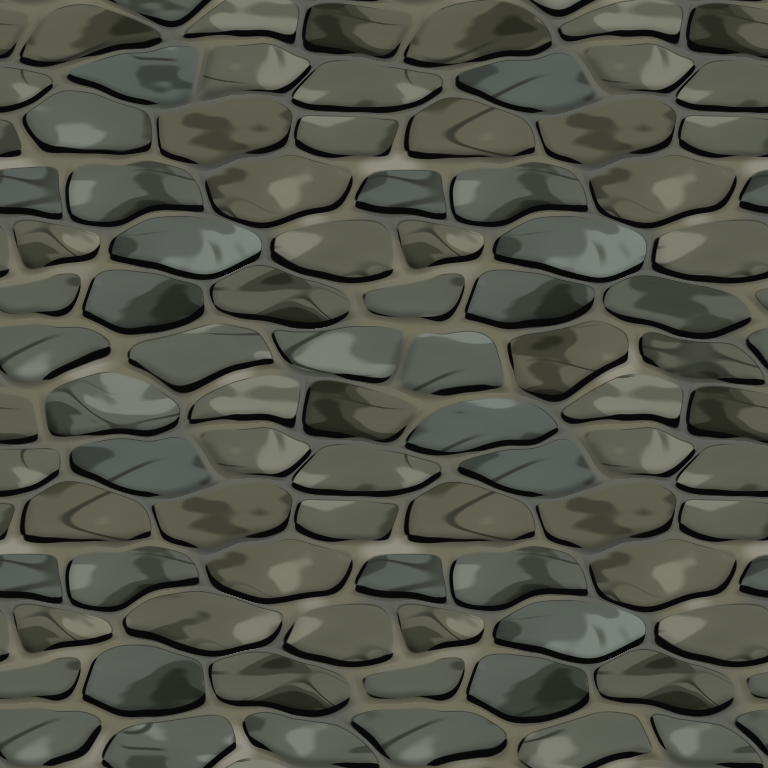
Write a WebGL 1 fragment shader that draws this texture.

```glsl
precision highp float;
// Dry-stacked wall of flat grey stones with painted shadow lines, repeating twice each way.

uniform vec2 u_resolution;

const float REPEATS = 2.0;             // repeats across and down
const vec2 STONES = vec2(3.0, 7.0);    // stones across and courses per repeat
const vec2 JITTER = vec2(0.62, 0.50);  // scatter of stone centres, in cells
const float VARIED = 0.16;             // share of stones that differ between repeats
const float LINE = 0.0078;             // half width of the heaviest shadow line
const float ROUNDING = 75.0;           // higher gives sharper stone corners

const vec3 INK   = vec3(0.03, 0.03, 0.03);
const vec3 DEEP  = vec3(0.18, 0.19, 0.16);
const vec3 SHADE = vec3(0.26, 0.27, 0.24);
const vec3 BASE  = vec3(0.36, 0.37, 0.34);
const vec3 LIGHT = vec3(0.47, 0.48, 0.45);
const vec3 PALE  = vec3(0.59, 0.58, 0.53);
const vec3 SAND  = vec3(0.43, 0.42, 0.35);
const vec3 WARM  = vec3(1.04, 1.00, 0.90);
const vec3 COOL  = vec3(0.95, 1.01, 1.03);

float hash(vec2 p) {
  return fract(sin(dot(p, vec2(127.1, 311.7))) * 43758.5453);
}

vec2 hash2(vec2 p) {
  return vec2(hash(p), hash(p + vec2(31.0, 57.0)));
}

vec2 wrap(vec2 cell, vec2 period) {
  return floor(mod(cell + 0.5, period));
}

// Value noise that repeats after a whole number of cells.
float noise(vec2 p, vec2 period) {
  vec2 i = floor(p), f = fract(p);
  f = f * f * (3.0 - 2.0 * f);
  float a = hash(wrap(i, period));
  float b = hash(wrap(i + vec2(1.0, 0.0), period));
  float c = hash(wrap(i + vec2(0.0, 1.0), period));
  float d = hash(wrap(i + 1.0, period));
  return mix(mix(a, b, f.x), mix(c, d, f.x), f.y);
}

float tileNoise(vec2 p, vec2 freq) {
  return noise(p * freq, freq);
}

// Most stones share a key in every repeat; a few have their own.
vec2 stoneKey(vec2 cell) {
  vec2 wide = wrap(cell, STONES * REPEATS);
  return hash(wide + 71.0) < VARIED ? wide + 40.0 : wrap(cell, STONES);
}

float courseShift(float row) {
  row = wrap(vec2(row), STONES.yy).x;
  return 0.5 * mod(row, 2.0) + 0.35 * hash(vec2(row, 9.0));
}

vec2 stoneCentre(vec2 cell) {
  vec2 offset = 0.5 + JITTER * (hash2(stoneKey(cell)) - 0.5);
  return cell + offset + vec2(courseShift(cell.y), 0.0);
}

vec2 nearbyCell(vec2 q, float i, float j) {
  float row = floor(q.y) + j;
  return vec2(floor(q.x - courseShift(row)) + i, row);
}

// Returns the rounded distance to the joint and its outward direction.
vec3 stoneEdge(vec2 q, out vec2 stone) {
  float nearest = 100.0;
  vec2 toStone = vec2(0.0);
  for (int j = -2; j <= 2; j++) for (int i = -2; i <= 2; i++) {
    vec2 cell = nearbyCell(q, float(i), float(j));
    vec2 r = stoneCentre(cell) - q;
    if (dot(r, r) < nearest) { nearest = dot(r, r); toStone = r; stone = cell; }
  }
  float sum = 0.0001;
  vec2 facing = vec2(0.0);
  for (int j = -2; j <= 2; j++) for (int i = -2; i <= 2; i++) {
    vec2 r = stoneCentre(nearbyCell(q, float(i), float(j))) - q;
    vec2 across = r - toStone;
    if (dot(across, across) > 0.0001) {
      vec2 normal = across * STONES;
      float d = dot(0.5 * (r + toStone), across) / length(normal);
      float weight = exp(-ROUNDING * d);
      sum += weight;
      facing += weight * normalize(normal);
    }
  }
  return vec3(-log(sum) / ROUNDING, facing / sum);
}

void main() {
  vec2 p = gl_FragCoord.xy / u_resolution * REPEATS;
  float aa = 0.8 * REPEATS / u_resolution.y;

  // Wavy joints
  vec2 bend = vec2(tileNoise(p, vec2(6.0, 8.0)), tileNoise(p + 0.37, vec2(5.0, 6.0))) - 0.5;
  float ripple = tileNoise(p + 0.61, vec2(13.0, 11.0)) - 0.5;
  vec2 w = p + vec2(0.050, 0.045) * bend + vec2(0.0, 0.018) * ripple;
  vec2 stone;
  vec3 edge = stoneEdge(w * STONES, stone);
  vec2 seed = hash2(stoneKey(stone) + 13.0);

  // Swirling brush tones on each stone, cut into flat steps
  vec2 s = p + seed;
  float flow = tileNoise(s, vec2(5.0, 9.0));
  vec2 t = s + vec2(0.16, 0.09) * (flow - 0.5);
  float streak = tileNoise(t, vec2(6.0, 19.0));
  float tone = 0.5 * flow + 0.4 * streak + 0.1 * tileNoise(t, vec2(17.0, 43.0));
  tone += 0.22 * (seed.x - 0.5) - 0.20 * step(0.90, seed.x);
  vec3 color = mix(DEEP, SHADE, smoothstep(0.17, 0.21, tone));
  color = mix(color, BASE, smoothstep(0.28, 0.32, tone));
  color = mix(color, LIGHT, smoothstep(0.58, 0.63, tone));
  color = (color + 0.07 * (tone - 0.5)) * mix(WARM, COOL, seed.y);

  // Fine cracks and creases
  float crease = abs(tileNoise(t + 0.23, vec2(5.0, 13.0)) - 0.5);
  float creaseMask = smoothstep(0.50, 0.75, tileNoise(s + 0.71, vec2(7.0, 9.0)));
  color = mix(color, DEEP, 0.8 * creaseMask * (1.0 - smoothstep(0.01, 0.05, crease)));

  // Sandy joints with pale patches
  float patches = tileNoise(p + 0.19, vec2(5.0, 8.0));
  float joint = 0.006 + 0.012 * patches;
  float inJoint = 1.0 - smoothstep(joint - 0.004, joint + 0.004, edge.x);
  vec3 sand = mix(BASE, SAND, smoothstep(0.2, 0.6, patches));
  sand = mix(sand, PALE, 0.8 * smoothstep(0.72, 0.92, patches));
  color = mix(color, sand, inJoint);

  // Heavy tapering shadow under each stone, lighter on its other sides
  float under = smoothstep(0.0, 0.8, -edge.z);
  float side = 0.55 * smoothstep(0.4, 0.9, -edge.y);
  float pressure = smoothstep(0.15, 0.50, tileNoise(p + 0.43, vec2(8.0, 11.0)));
  float fromLine = abs(edge.x - joint);
  float width = LINE * max(max(under, side), 0.12) * pressure;
  color *= 1.0 - 0.28 * max(under, side) * (1.0 - smoothstep(0.0, 0.025, fromLine));
  float ink = 1.0 - smoothstep(width - aa, width + aa, fromLine);
  color = mix(color, INK, ink * smoothstep(0.0, 0.002, width));

  gl_FragColor = vec4(color, 1.0);
}
```
